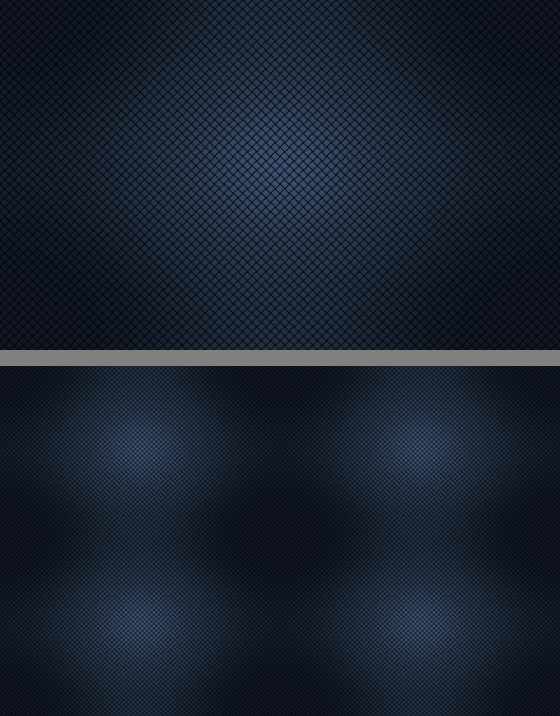
Top, the tile; bottom, the same tile 2 across and 2 down.
Write a WebGL 2 fragment shader that draws this pattern.

```glsl
#version 300 es
precision highp float;

uniform vec2 u_resolution;
out vec4 outColor;

const float PI = 3.14159265;
const vec2 REPEATS = vec2(60.0, 38.0);

// Brightness of a diagonal plain weave, one diamond per repeat
float weave(vec2 uv, float pixel) {
    vec2 p = uv * REPEATS;
    vec2 diagonal = vec2(p.x + p.y, p.x - p.y);
    vec2 cell = floor(diagonal);
    vec2 f = diagonal - cell - 0.5;

    // Alternate cells show the strand that runs the other way
    bool crossing = mod(cell.x + cell.y, 2.0) > 0.5;
    float along = crossing ? f.y : f.x;
    float across = crossing ? f.x : f.y;

    // Rounded strand, lit from above and dipping at its ends
    float face = 1.12 - 0.55 * across * across - 0.9 * along * along;
    face += 0.07 * (f.x - f.y);
    face += 0.05 * cos(across * 6.0 * PI) * smoothstep(0.5, 0.2, abs(along));

    // Dark gaps on all four sides, deeper where the strand goes under
    float sideGap = smoothstep(0.05 + pixel, 0.05 - pixel, 0.5 - abs(across));
    float endGap = smoothstep(0.09 + pixel, 0.09 - pixel, 0.5 - abs(along));
    return face * (1.0 - 0.5 * sideGap) * (1.0 - 0.72 * endGap);
}

// Wide glow that wraps smoothly at every edge
vec3 glow(vec2 uv) {
    vec2 offset = sin(PI * (uv - vec2(0.5, 0.53)));
    float d = length(offset * vec2(1.0, 0.75));
    vec3 centerBlue = vec3(0.215, 0.285, 0.405);
    vec3 slate = vec3(0.132, 0.188, 0.255);
    vec3 midnight = vec3(0.058, 0.082, 0.130);
    vec3 color = mix(centerBlue, slate, smoothstep(0.0, 0.75, d));
    return mix(color, midnight, smoothstep(0.6, 1.22, d));
}

void main() {
    vec2 uv = gl_FragCoord.xy / u_resolution;
    vec2 cellsPerPixel = REPEATS / u_resolution;
    float pixel = 0.5 * length(cellsPerPixel);
    vec3 color = glow(uv) * weave(uv, pixel);
    outColor = vec4(color, 1.0);
}
```
